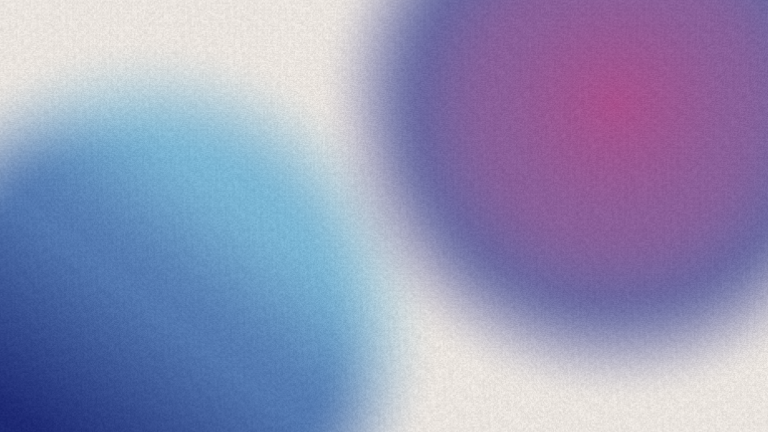
Write a Shadertoy shader that draws this background.

```glsl
// Two soft, blurred colour discs on grainy cream paper.

const vec3 CREAM = vec3(0.915, 0.895, 0.875);
const vec3 NAVY = vec3(0.115, 0.165, 0.455);
const vec3 DENIM = vec3(0.325, 0.475, 0.695);
const vec3 SKY = vec3(0.485, 0.715, 0.835);
const vec3 PINK = vec3(0.665, 0.315, 0.555);
const vec3 PURPLE = vec3(0.545, 0.375, 0.605);
const vec3 INDIGO = vec3(0.395, 0.415, 0.640);

float hash(vec2 p) {
    return fract(sin(dot(p, vec2(127.1, 311.7))) * 43758.5453);
}

// Smooth value noise in 0..1
float noise(vec2 p) {
    vec2 cell = floor(p);
    vec2 f = fract(p);
    f = f * f * (3.0 - 2.0 * f);
    float low = mix(hash(cell), hash(cell + vec2(1.0, 0.0)), f.x);
    float high = mix(hash(cell + vec2(0.0, 1.0)), hash(cell + 1.0), f.x);
    return mix(low, high, f.y);
}

// Coverage of a disc with a blurred rim
float softDisc(vec2 p, vec2 center, float radius, float blur) {
    return 1.0 - smoothstep(radius - blur, radius + blur, length(p - center));
}

// Three-colour ramp with its middle stop at the given position
vec3 ramp(vec3 a, vec3 b, vec3 c, float middle, float t) {
    vec3 first = mix(a, b, clamp(t / middle, 0.0, 1.0));
    return mix(first, c, smoothstep(middle, 1.0, t));
}

void mainImage(out vec4 fragColor, in vec2 fragCoord) {
    // Canvas height is one unit; x is measured from the left edge
    vec2 p = fragCoord / iResolution.y;
    p.x += 0.5 * (16.0 / 9.0 - iResolution.x / iResolution.y);

    vec3 color = CREAM;

    // Blue disc, lit diagonally from the upper right
    float diagonal = dot(p, vec2(0.61, 0.79));
    vec3 blue = ramp(NAVY, DENIM, SKY, 0.52, (diagonal - 0.05) / 0.75);
    color = mix(color, blue, softDisc(p, vec2(0.336, 0.225), 0.55, 0.14));

    // Violet disc with a pink core
    vec2 core = vec2(1.424, 0.757);
    vec3 violet = ramp(PINK, PURPLE, INDIGO, 0.5, length(p - core) / 0.52);
    color = mix(color, violet, softDisc(p, core, 0.565, 0.135));

    // Fine paper grain, stronger on light areas
    float grain = noise(p * 260.0) + noise(p * 430.0 + 17.0) - 1.0;
    float brightness = dot(color, vec3(0.299, 0.587, 0.114));
    color += grain * mix(0.025, 0.06, brightness);

    fragColor = vec4(clamp(color, 0.0, 1.0), 1.0);
}
```
